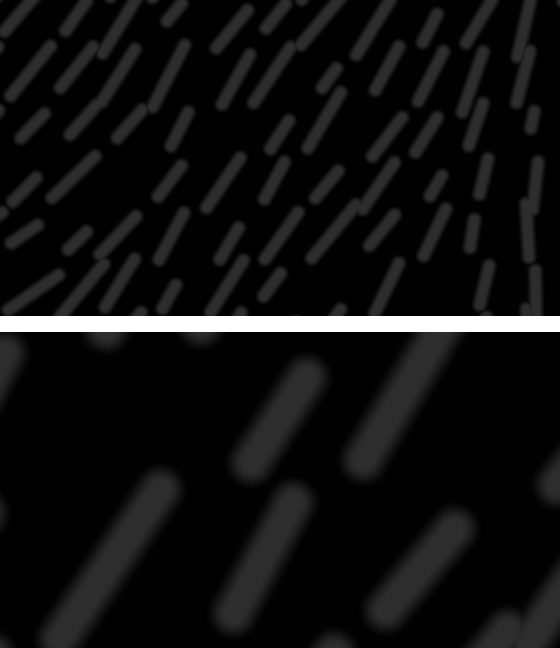
Top: the whole. Bottom: its middle third, enlarged.
A WebGL 2 fragment shader for this pattern:

```glsl
#version 300 es
precision highp float;
// Soft grey slanted dashes scattered on black, following a gently turning flow.

uniform vec2 u_resolution;
out vec4 fragColor;

float hash(vec2 p) {
    return fract(sin(dot(p, vec2(127.1, 311.7))) * 43758.5453);
}

float segmentDistance(vec2 p, vec2 halfAxis) {
    float along = clamp(dot(p, halfAxis) / dot(halfAxis, halfAxis), -1.0, 1.0);
    return length(p - along * halfAxis);
}

// Shallow at the lower left, diagonal in the middle, upright at the lower right.
float flowAngle(vec2 p) {
    float rightTurn = smoothstep(1.15, 1.8, p.x) * (1.0 - 0.7 * p.y);
    float leftTurn = (1.0 - smoothstep(0.0, 0.5, p.x)) * (1.0 - 0.7 * p.y);
    return 0.98 + 0.8 * rightTurn - 0.42 * leftTurn;
}

// Distance to the nearest dash on a jittered grid with a few empty cells.
float dashDistance(vec2 p) {
    vec2 cellSize = vec2(0.16, 0.17);
    vec2 home = floor(p / cellSize);
    float nearest = 1.0;
    for (int y = -1; y <= 1; y++) {
        for (int x = -1; x <= 1; x++) {
            vec2 cell = home + vec2(x, y);
            if (hash(cell + 71.3) < 0.07) continue;
            vec2 jitter = vec2(hash(cell + 3.1), hash(cell + 17.7)) - 0.5;
            vec2 center = (cell + 0.5 + 0.34 * jitter) * cellSize;
            float angle = flowAngle(center) + 0.24 * (hash(cell + 29.5) - 0.5);
            float halfLength = 0.02 + 0.09 * sqrt(hash(cell + 43.9));
            vec2 halfAxis = halfLength * vec2(cos(angle), sin(angle));
            nearest = min(nearest, segmentDistance(p - center, halfAxis));
        }
    }
    return nearest;
}

void main() {
    vec2 p = gl_FragCoord.xy / u_resolution.y;
    float glow = 1.0 - smoothstep(0.008, 0.0315, dashDistance(p));
    vec3 background = vec3(0.002);
    vec3 dashGrey = vec3(0.176);
    fragColor = vec4(mix(background, dashGrey, glow), 1.0);
}
```
